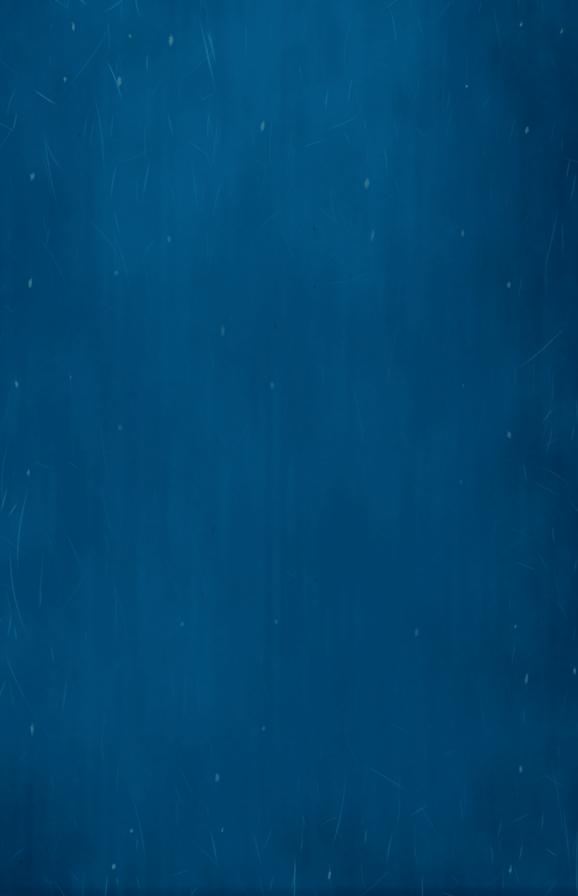
A Shadertoy shader for this texture:

```glsl
const vec3 DEEP_BLUE = vec3(0.0, 0.165, 0.300);
const vec3 MID_BLUE = vec3(0.0, 0.268, 0.432);
const vec3 LIGHT_BLUE = vec3(0.012, 0.340, 0.520);
const vec3 SCRATCH_TINT = vec3(0.13, 0.23, 0.22);
const vec3 CHIP_COLOR = vec3(0.27, 0.52, 0.58);
const float BASE_SHADE = 0.75;
const float CLOUD_CONTRAST = 0.62;
const float STREAK_CONTRAST = 0.09;
const float GRAIN_CONTRAST = 0.05;
const float SCRATCH_WIDTH = 0.0016;
const float SCRATCH_STRENGTH = 0.62;
const float CHIP_CELL = 0.055;
const int SCRATCH_LAYERS = 5;

float hash(vec2 p) {
    vec3 q = fract(p.xyx * vec3(0.1031, 0.1030, 0.0973));
    q += dot(q, q.yzx + 33.33);
    return fract((q.x + q.y) * q.z);
}

float noise(vec2 p) {
    vec2 i = floor(p), f = fract(p);
    f = f * f * (3.0 - 2.0 * f);
    return mix(mix(hash(i), hash(i + vec2(1, 0)), f.x),
               mix(hash(i + vec2(0, 1)), hash(i + vec2(1, 1)), f.x), f.y);
}

float fbm(vec2 p) {
    float sum = 0.0, gain = 0.5;
    for (int i = 0; i < 5; i++) {
        sum += gain * noise(p);
        p = mat2(1.6, 1.2, -1.2, 1.6) * p + 17.3;
        gain *= 0.5;
    }
    return sum;
}

// Thin, slightly bent hairlines, one per cell, mostly near vertical
float scratches(vec2 p, float cell, float seed, float pixel) {
    float width = max(SCRATCH_WIDTH, pixel);
    float total = 0.0;
    vec2 home = floor(p / cell);
    for (int k = 0; k < 9; k++) {
        vec2 id = home + vec2(k % 3 - 1, k / 3 - 1);
        vec2 key = id + seed * 37.0 + 100.0;
        vec2 center = (id + 0.25 + 0.5 * vec2(hash(key), hash(key + 51.7))) * cell;
        float spread = hash(key + 23.1) < 0.62 ? 0.5 : 2.6;
        float angle = (hash(key + 9.4) - 0.5) * spread;
        vec2 along = vec2(sin(angle), cos(angle));
        vec2 d = p - center;
        float t = dot(d, along);
        float reach = cell * mix(0.12, 0.65, hash(key + 77.2));
        float bend = (hash(key + 5.9) - 0.5) * 0.5 * t * t / cell;
        float side = abs(dot(d, vec2(along.y, -along.x)) - bend);
        float line = 1.0 - smoothstep(0.0, width, side);
        line *= 1.0 - smoothstep(0.3 * reach, reach, abs(t));
        float strength = hash(key + 64.8);
        total += line * strength * strength * SCRATCH_WIDTH / width;
    }
    return total;
}

// Small upright flecks; returns signed amount: pale above zero, dark below
float chips(vec2 p, float pixel) {
    vec2 id = floor(p / CHIP_CELL);
    vec2 key = id + 211.0;
    vec2 center = (id + 0.3 + 0.4 * vec2(hash(key), hash(key + 31.0))) * CHIP_CELL;
    vec2 d = p - center;
    d.x += 0.35 * (hash(key + 8.0) - 0.5) * d.y;
    d.y *= mix(0.3, 0.8, hash(key + 12.0));
    float radius = mix(0.0008, 0.0022, hash(key + 19.0));
    float dist = length(d) + 0.0012 * (noise(p * 500.0) - 0.5);
    float mask = 1.0 - smoothstep(radius - pixel, radius + pixel, dist);
    float pick = hash(key + 43.0);
    return mask * (step(0.82, pick) - 0.5 * step(pick, 0.06));
}

void mainImage(out vec4 fragColor, in vec2 fragCoord) {
    vec2 uv = fragCoord / iResolution.xy;
    vec2 p = fragCoord / iResolution.y;
    float pixel = 1.0 / iResolution.y;
    float edge = abs(uv.x * 2.0 - 1.0);
    float top = smoothstep(0.6, 1.0, uv.y);
    float bottom = 1.0 - smoothstep(0.0, 0.24, uv.y);

    // Broad light: bright middle and top, dark sides and foot
    float shade = BASE_SHADE - 0.26 * pow(edge, 2.5);
    shade -= 0.17 * smoothstep(0.6, 1.0, uv.x) + 0.26 * bottom;
    shade += 0.10 * top * (1.0 - edge * edge);
    shade -= 0.22 * (1.0 - smoothstep(0.0, 0.015, uv.y));

    // Worn paint: clouds, vertical brushing and fine grain
    float wear = max(max(top, bottom * 0.8), smoothstep(0.55, 1.0, edge) * 0.8);
    float cloud = fbm(p * vec2(5.0, 3.6) + 4.0) - 0.48;
    float mottle = fbm(p * vec2(24.0, 17.0) + 31.0) - 0.48;
    shade += CLOUD_CONTRAST * cloud + mix(0.10, 0.34, wear) * mottle;
    shade += STREAK_CONTRAST * (noise(p * vec2(120.0, 9.0)) - 0.5);
    shade += GRAIN_CONTRAST * (noise(p * 230.0) - 0.5);
    shade = clamp(shade, 0.0, 1.0);
    vec3 color = mix(DEEP_BLUE, MID_BLUE, smoothstep(0.0, 0.6, shade) * 0.5 + min(shade / 1.2, 0.5));
    color = mix(color, LIGHT_BLUE, max(shade - 0.6, 0.0) / 0.4);

    // Scratches gather where the paint is most worn
    float patches = smoothstep(0.3, 0.7, fbm(p * 7.0 + 60.0));
    float lines = 0.0;
    for (int i = 0; i < SCRATCH_LAYERS; i++) {
        float layer = float(i);
        lines += scratches(p + layer * 0.137, mix(0.035, 0.12, layer / 4.0), layer + 1.0, pixel);
    }
    color += SCRATCH_TINT * min(lines, 1.0) * SCRATCH_STRENGTH * mix(0.16, 1.0, wear) * mix(0.3, 1.0, patches);

    float chip = chips(p, pixel) * mix(0.35, 0.8, wear);
    color = mix(color, CHIP_COLOR, max(chip, 0.0));
    color = mix(color, DEEP_BLUE * 0.6, max(-chip, 0.0));
    fragColor = vec4(color, 1.0);
}
```
